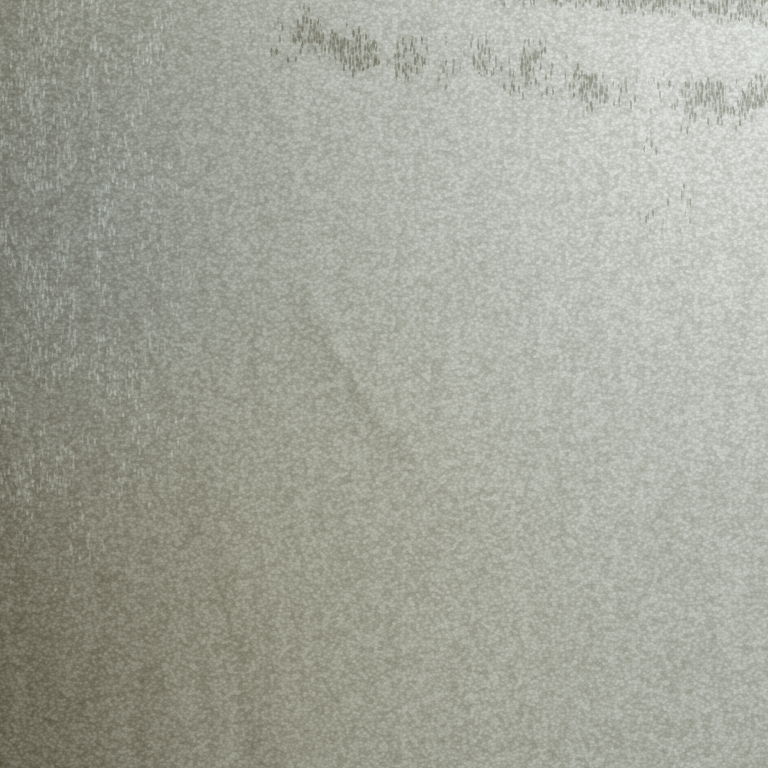
Give the GLSL for this texture, as a three.js fragment shader.

```glsl
varying vec2 vUv;

const vec3 SHADE = vec3(0.47, 0.463, 0.41);
const vec3 SHEEN = vec3(0.81, 0.82, 0.80);
const vec3 MID_TINT = vec3(-0.004, 0.006, -0.002);
const vec3 WARM_TINT = vec3(0.012, 0.0, -0.02);
const float SHADE_LEVEL = 0.46;
const float SHEEN_LEVEL = 0.81;

// Cells across and up the canvas
const vec2 GRAIN_CELLS = vec2(235.0, 285.0);
const vec2 WEFT_CELLS = vec2(60.0, 170.0);
const vec2 WARP_CELLS = vec2(110.0, 14.0);
const vec2 FLECK_CELLS = vec2(290.0, 85.0);
const vec2 CLUSTER_CELLS = vec2(34.0, 20.0);

const float GRAIN_AMOUNT = 0.115;
const float SPECK_AMOUNT = 0.085;
const float WEFT_AMOUNT = 0.03;
const float WARP_AMOUNT = 0.025;
const float PALE_FLECK = 0.085;
const float DARK_FLECK = 0.15;
const float CREASE_DEPTH = 0.05;

vec3 hash3(vec2 p) {
  vec3 q = fract(vec3(p.xyx) * vec3(0.1031, 0.1030, 0.0973));
  q += dot(q, q.yxz + 33.33);
  return fract((q.xxy + q.yzz) * q.zyx);
}

// Cellular noise: x = nearest distance, y = cell id, z = smooth blend of ids
vec3 cells(vec2 p) {
  vec2 base = floor(p);
  vec2 local = fract(p);
  float nearest = 8.0;
  float id = 0.0;
  float total = 0.0;
  float weights = 0.0;
  for (int j = -1; j <= 1; j++) {
    for (int i = -1; i <= 1; i++) {
      vec2 cell = vec2(float(i), float(j));
      vec3 h = hash3(base + cell + 50.0);
      vec2 d = cell + h.xy - local;
      float d2 = dot(d, d);
      float w = exp(-5.0 * d2);
      total += w * h.z;
      weights += w;
      if (d2 < nearest) {
        nearest = d2;
        id = h.z;
      }
    }
  }
  return vec3(sqrt(nearest), id, total / weights);
}

// Thin upright flecks, present where density is high
float flecks(vec2 p, float density) {
  vec3 c = cells(p);
  float body = 1.0 - smoothstep(0.2, 0.75, c.x);
  return body * smoothstep(0.0, 0.2, c.y - 1.0 + density);
}

float band(float d, float width) {
  return exp(-d * d / (width * width));
}

// Shadow with a firm edge at s = 0, fading out on the negative side
float crease(float s, float fade) {
  return exp(min(s, 0.0) / fade) * (1.0 - smoothstep(-0.008, 0.01, s));
}

// Broad light falling off to the left and the bottom
float sheen(vec2 p) {
  float level = 0.435 + 0.08 * p.y + (0.42 + 0.08 * p.y) * p.x - 0.2 * p.x * p.x;
  level -= 0.045 * band(length(p - vec2(0.0, 0.04)), 0.25);
  return level + 0.03 * band(length(p - vec2(0.92, 0.82)), 0.3);
}

float folds(vec2 p) {
  float drop = 0.65 - p.y;
  float mainFold = p.x - (0.39 + 0.26 * drop + 1.4 * drop * drop);
  float mainMask = smoothstep(0.30, 0.46, p.y) * (1.0 - smoothstep(0.54, 0.68, p.y));
  float sideFold = p.x - (0.32 - 0.75 * p.y * p.y);
  float sideMask = 1.0 - smoothstep(0.25, 0.42, p.y);
  float shadow = crease(mainFold, 0.04) * mainMask;
  shadow += 0.6 * crease(-sideFold, 0.035) * sideMask;
  float waves = sin(p.x * 52.0 + 2.0 * p.y) + 0.6 * sin(p.x * 83.0 + 1.0);
  float waveMask = (1.0 - smoothstep(0.05, 0.25, p.y)) * (1.0 - smoothstep(0.3, 0.5, p.x));
  return 0.009 * waves * waveMask - CREASE_DEPTH * shadow;
}

void main() {
  vec2 p = vUv;
  float level = sheen(p) + folds(p);

  // Woven surface with bright specks and dark gaps
  vec3 grain = cells(p * GRAIN_CELLS);
  level += GRAIN_AMOUNT * (grain.z - 0.5) + SPECK_AMOUNT * (0.42 - grain.x);
  float weftMask = 0.3 + 0.7 * smoothstep(0.3, 0.8, p.x) * (1.0 - smoothstep(0.3, 0.7, p.y));
  level += WEFT_AMOUNT * weftMask * (cells(p * WEFT_CELLS + 7.0).z - 0.5);
  level += WARP_AMOUNT * (cells(p * WARP_CELLS + 13.0).z - 0.5);

  // Pale worn flecks on the left, dark ones along the upper bands
  float cluster = smoothstep(0.35, 0.7, cells(p * CLUSTER_CELLS + 3.0).z);
  float leftMask = (1.0 - smoothstep(0.02, 0.36, p.x)) * smoothstep(0.12, 0.45, p.y);
  level += PALE_FLECK * flecks(p * FLECK_CELLS, leftMask * (0.15 + 0.45 * cluster));
  float ridge = p.y - (1.0 - 0.14 * p.x + 0.008 * sin(p.x * 21.0));
  float upperMask = band(ridge, 0.03) * smoothstep(0.27, 0.4, p.x);
  float topEdge = smoothstep(-0.02, 0.015, p.y - 1.06 + 0.085 * p.x);
  float wear = upperMask * (0.3 + 0.75 * cluster) + 0.85 * topEdge;
  wear += 0.35 * cluster * band(length(p - vec2(0.86, 0.76)), 0.07);
  level -= DARK_FLECK * flecks(p * FLECK_CELLS + 31.0, wear);
  level -= 0.03 * upperMask * cluster + 0.05 * topEdge;

  // Tone to colour, warmer in the lower middle
  float tone = (level - SHADE_LEVEL) / (SHEEN_LEVEL - SHADE_LEVEL);
  vec3 color = mix(SHADE, SHEEN, tone) + MID_TINT * band(tone - 0.5, 0.4);
  float warmth = band(length(p - vec2(0.35, 0.22)), 0.35);
  float coolness = band(length(p - vec2(0.08, 0.68)), 0.25);
  color += WARM_TINT * (0.7 * warmth - 0.8 * coolness);
  gl_FragColor = vec4(clamp(color, 0.0, 1.0), 1.0);
}
```
